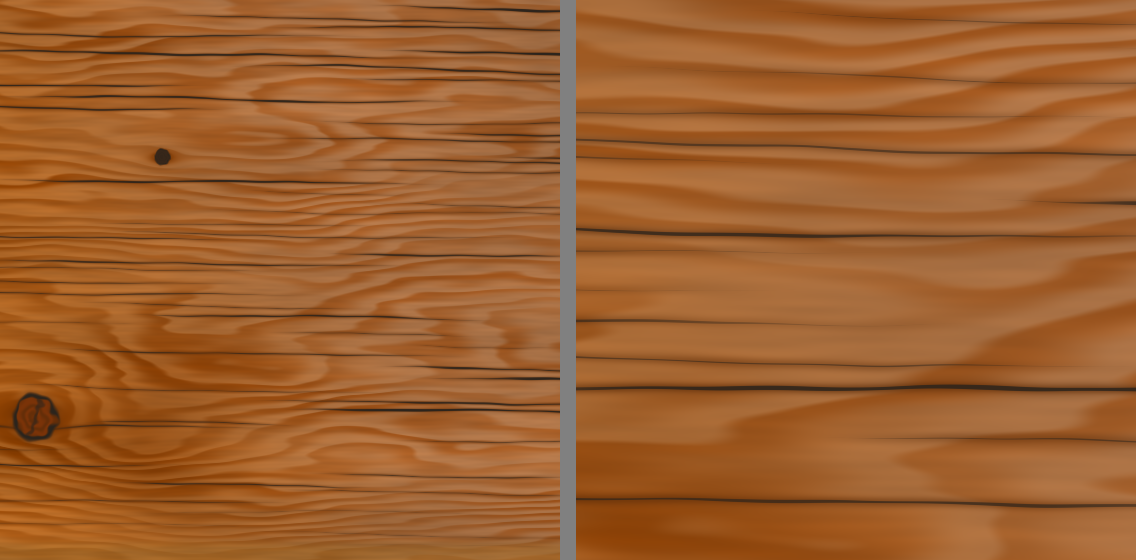
Left: the whole. Right: its middle third, enlarged.
Reproduce this texture procedurally as a WebGL 1 fragment shader.

```glsl
precision highp float;
// Varnished pine board: growth rings are contours of a warped height field
// that flows around two knots, crossed by thin tapering drying cracks.
// The colour drifts from amber on the left to a paler pink-brown on the right.

uniform vec2 u_resolution;

#define BIG_KNOT vec3(0.063, 0.255, 0.041)   // centre, radius
#define SMALL_KNOT vec3(0.290, 0.720, 0.014)
#define RING_DENSITY 30.0    // mean rings per canvas height
#define RING_SWING 19.0      // how far the density varies with height
#define FIGURE 2.7           // ring distortion, in rings
#define RING_CONTRAST 1.0
#define FIBRE 0.05
#define CRACKS 54
#define CRACK_WIDTH 0.0019
#define CRACK_SLOPE 0.014

const vec3 AMBER = vec3(0.70, 0.41, 0.15);
const vec3 AMBER_LATE = vec3(0.56, 0.26, 0.01);
const vec3 PINK = vec3(0.67, 0.45, 0.28);
const vec3 PINK_LATE = vec3(0.61, 0.33, 0.12);
const vec3 BURNT = vec3(0.50, 0.22, 0.0);
const vec3 RUST = vec3(0.36, 0.17, 0.03);
const vec3 CHAR = vec3(0.17, 0.14, 0.11);

float hash(vec2 p) {
  return fract(sin(dot(p, vec2(127.1, 311.7))) * 43758.545);
}

vec2 gradient(vec2 cell) {
  float angle = 6.2832 * hash(cell);
  return vec2(cos(angle), sin(angle));
}

float noise(vec2 p) {
  vec2 i = floor(p), f = fract(p);
  vec2 u = f * f * f * (f * (f * 6.0 - 15.0) + 10.0);
  vec2 e = vec2(1.0, 0.0);
  float a = dot(gradient(i), f);
  float b = dot(gradient(i + e.xy), f - e.xy);
  float c = dot(gradient(i + e.yx), f - e.yx);
  float d = dot(gradient(i + e.xx), f - e.xx);
  return 1.4 * mix(mix(a, b, u.x), mix(c, d, u.x), u.y);
}

float blob(vec2 p, vec2 centre, vec2 size) {
  vec2 d = (p - centre) / size;
  return exp(-dot(d, d));
}

// Vertical shift of the grain as it parts around a knot
float partGrain(vec2 p, vec3 knot) {
  vec2 d = (p - knot.xy) / knot.z * vec2(0.45, 1.0);
  return -d.y * knot.z * 1.3 / (dot(d, d) + 0.6);
}

// x: late wood of the growth rings, y: fine fibre
vec2 grain(vec2 p, float shift, float burn) {
  float y = p.y + shift;
  float rings = RING_DENSITY * y + RING_SWING / 12.566 * sin(12.566 * (y - 0.12));
  rings += FIGURE * noise(vec2(p.x * 1.7, y * 6.0) + 3.7);
  rings += 0.8 * noise(vec2(p.x * 4.5, y * 17.0) + 9.1);
  rings += 0.3 * noise(vec2(p.x * 9.0, y * 60.0));
  rings += 1.8 * burn - 1.5 * p.x * y;
  float f = fract(rings);
  float late = smoothstep(0.15, 0.75, f) * (1.0 - smoothstep(0.82, 1.0, f));
  late *= 0.75 + 0.7 * noise(vec2(p.x * 2.5, y * 11.0) + 21.0);
  float fibre = noise(vec2(p.x * 5.0, y * 75.0)) + 0.8 * noise(vec2(p.x * 16.0, y * 170.0));
  return vec2(late, fibre);
}

// x: rusty stain beside the cracks, y: their dark core
vec2 cracks(vec2 p, float shift, float aa) {
  vec2 result = vec2(0.0);
  for (int i = 0; i < CRACKS; i++) {
    float id = float(i);
    float row = (id + 0.15 + 0.7 * hash(vec2(id, 1.0))) / float(CRACKS);
    float strength = hash(vec2(id, 4.0));
    float span = mix(0.2, 1.3, 0.5 * strength + 0.5 * hash(vec2(id, 2.0)));
    float start = mix(-0.6 * span, 0.85, hash(vec2(id, 3.0)));
    float along = (p.x - start) / span;
    float taper = smoothstep(0.0, 0.25, along) * (1.0 - smoothstep(0.65, 1.0, along));
    float depth = mix(0.12, 1.0, strength);
    depth *= smoothstep(0.02, 0.14, row) * (1.0 - 0.8 * blob(vec2(row), vec2(0.62), vec2(0.05)));
    float wave = 0.007 * noise(vec2(p.x * 2.5, id * 7.3)) + 0.0015 * noise(vec2(p.x * 14.0, id * 3.1));
    float d = abs(p.y + shift * 0.35 - row - wave + CRACK_SLOPE * (p.x - 0.5));
    float w = CRACK_WIDTH * taper * depth * (0.85 + 0.8 * noise(vec2(p.x * 9.0, id * 5.7)));
    float core = 1.0 - smoothstep(w - aa, w + aa, d);
    float stain = exp(-d * d / 0.00001);
    result = max(result, vec2(0.75 * stain, core) * taper * sqrt(depth));
  }
  return result;
}

vec3 drawKnot(vec3 wood, vec2 p, vec3 knot, float darkness, float aa) {
  vec2 d = (p - knot.xy) / knot.z;
  float soft = aa / knot.z + 0.06;
  float r = length(d) + 0.12 * noise(d * 1.6 + 4.0);
  vec3 heart = mix(vec3(0.48, 0.20, 0.03), RUST, 0.35 + 0.35 * sin(r * 16.0 + 3.0 * noise(d * 2.0)));
  float split = 1.0 - smoothstep(0.03, 0.10 + soft, abs(d.x - 0.35 * d.y + 0.2 * noise(d * 3.0)));
  float rim = smoothstep(0.76, 0.92, r + 0.16 * noise(d * 2.5));
  heart = mix(heart, CHAR, max(max(rim, 0.6 * split), darkness));
  // Dark eye drawn out along the grain
  float eye = length(d * vec2(0.45, 1.0));
  wood = mix(wood, BURNT, 0.7 * exp(-2.5 * max(eye - 0.6, 0.0)));
  wood = mix(wood, RUST, 0.4 * exp(-8.0 * max(r - 1.0, 0.0)));
  return mix(wood, heart, 1.0 - smoothstep(1.0 - soft, 1.0 + soft, r));
}

void main() {
  vec2 p = gl_FragCoord.xy / u_resolution.y;
  float aa = 0.65 / u_resolution.y;
  float shift = partGrain(p, BIG_KNOT) + partGrain(p, SMALL_KNOT);
  float burn = blob(p, vec2(0.26, 0.19), vec2(0.15, 0.10)) + 0.7 * blob(p, vec2(0.34, 0.34), vec2(0.17, 0.06));

  // Board colour and growth rings
  vec2 g = grain(p, shift, burn);
  float side = smoothstep(-0.1, 0.75, p.x + 0.4 * (p.y - 0.5));
  vec3 early = mix(AMBER, PINK, side);
  vec3 late = mix(AMBER_LATE, PINK_LATE, side);
  vec3 wood = mix(early, late, clamp(RING_CONTRAST * g.x, 0.0, 1.1));
  wood = mix(wood, BURNT, min(burn, 1.0) * (0.42 + 0.4 * g.x));
  wood = mix(wood, vec3(0.60, 0.40, 0.16), 0.6 * (1.0 - smoothstep(0.015, 0.045, p.y)));
  wood *= 1.0 + FIBRE * g.y + 0.09 * noise(p * vec2(2.5, 8.0) + 31.0);

  // Drying cracks, then the knots on top
  vec2 crack = cracks(p, shift, aa);
  wood = mix(wood, RUST, crack.x);
  wood = mix(wood, CHAR, crack.y);
  wood = drawKnot(wood, p, BIG_KNOT, 0.0, aa);
  wood = drawKnot(wood, p, SMALL_KNOT, 0.85, aa);
  gl_FragColor = vec4(wood, 1.0);
}
```
